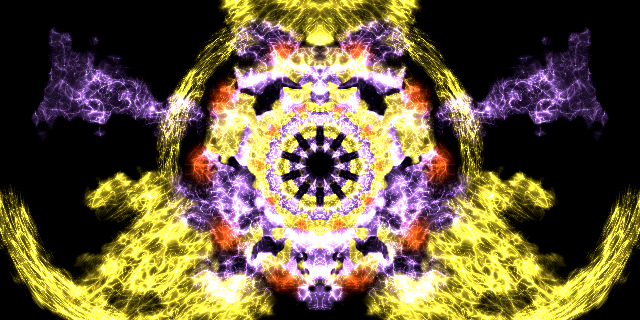
Give the GLSL for this background, as a Shadertoy shader.

```glsl
#define HUB vec2(0.0, -0.02)
#define SPOKES 10.0
#define DETAIL 15.0
#define WOBBLE 0.06
#define LINE_WIDTH 0.036
#define YELLOW vec3(1.0, 0.91, 0.27)
#define PURPLE vec3(0.56, 0.4, 0.72)
#define ORANGE vec3(1.0, 0.38, 0.12)

float hash(vec2 p) { return fract(sin(dot(p, vec2(127.1, 311.7))) * 43758.5453); }

float noise(vec2 p) {
    vec2 i = floor(p), f = fract(p), e = vec2(0.0, 1.0);
    f = f * f * (3.0 - 2.0 * f);
    return mix(mix(hash(i), hash(i + e.yx), f.x),
               mix(hash(i + e.xy), hash(i + e.yy), f.x), f.y);
}

// Glowing threads along the mid level of warped noise
float wisps(vec2 p) {
    float sum = 0.0, amp = 0.55;
    for (int i = 0; i < 5; i++) {
        vec2 warp = vec2(noise(p + 3.1), noise(p + 17.7));
        float level = abs(noise(p + 1.8 * warp) - 0.5);
        sum += amp * LINE_WIDTH / (LINE_WIDTH + level);
        p = mat2(1.2, 1.0, -1.0, 1.2) * p + 5.3;
        amp *= 0.85;
    }
    return sum;
}

float blob(vec2 p, vec2 center, vec2 size) {
    return 1.0 - smoothstep(0.5, 1.0, length((p - center) / size));
}

float band(float x, float lo, float hi, float soft) {
    return smoothstep(lo - soft, lo + soft, x) * (1.0 - smoothstep(hi - soft, hi + soft, x));
}

float bell(float x, float width) { return exp(-x * x / (width * width)); }

void mainImage(out vec4 fragColor, in vec2 fragCoord) {
    vec2 p = (fragCoord - 0.5 * iResolution.xy) / iResolution.y;
    p.x = abs(p.x);
    vec2 wobble = vec2(noise(p * 16.0), noise(p * 16.0 + 40.0)) - 0.5;
    wobble += 0.7 * (vec2(noise(p * 37.0), noise(p * 37.0 + 70.0)) - 0.5);
    vec2 w = p + WOBBLE * wobble;

    // Polar and folded coordinates about the hub
    vec2 d = p - HUB;
    float r = length(d), angle = atan(d.x, d.y);
    float sector = 6.28318 / SPOKES;
    float fold = abs(mod(angle + 0.5 * sector, sector) - 0.5 * sector);
    vec2 k = r * vec2(sin(fold), cos(fold));
    float rw = r + 0.25 * WOBBLE * wobble.x;
    float outer = smoothstep(0.14, 0.26, r);

    float free = wisps(p * DETAIL);
    float threads = mix(wisps(k * DETAIL * 2.2), free, outer);
    vec3 col = vec3(0.0);

    // Fan-shaped wings
    vec2 axis = vec2(0.97, 0.243), e = w - vec2(0.46, 0.15);
    float along = dot(e, axis), across = abs(dot(e, vec2(-axis.y, axis.x)));
    float wing = band(along, 0.0, 0.41, 0.02)
               * (1.0 - smoothstep(-0.015, 0.015, across - 0.025 - 0.34 * along));
    float wingCore = blob(w, vec2(0.65, 0.2), vec2(0.13, 0.11));
    col += PURPLE * wing * (0.17 + free * free * (0.9 + 1.2 * wingCore));

    // Purple veils around the disc
    float side = blob(w, vec2(0.32, -0.14), vec2(0.18, 0.14));
    float veil = max(side, blob(w, vec2(0.17, 0.37), vec2(0.13, 0.08)));
    veil = max(veil, blob(w, vec2(0.45, 0.14), vec2(0.11, 0.09)));
    veil = max(veil, blob(w, vec2(0.27, -0.36), vec2(0.15, 0.12)));
    veil = max(veil, blob(w, vec2(0.0, -0.42), vec2(0.1, 0.06)));
    col += PURPLE * veil * (0.06 + 1.7 * free * free);

    // Yellow masses in the lower corners and at the top, drawn as slanted silk
    vec2 slant = vec2(0.78, -0.62);
    float silk = wisps(vec2(dot(p, slant) * 8.0, dot(p, slant.yx * vec2(-1.0, 1.0)) * 17.0));
    float mass = blob(w, vec2(0.63, -0.12), vec2(0.12, 0.085));
    mass = max(mass, blob(w, vec2(0.51, -0.14), vec2(0.1, 0.15)));
    mass = max(mass, blob(w, vec2(0.5, -0.28), vec2(0.2, 0.16)));
    mass = max(mass, blob(w, vec2(0.57, -0.43), vec2(0.25, 0.17)));
    mass = max(mass, 0.8 * blob(w, vec2(0.32, -0.46), vec2(0.2, 0.12)));
    mass = max(mass, blob(w, vec2(0.15, 0.48), vec2(0.19, 0.1)));
    mass = max(mass, blob(w, vec2(0.0, 0.45), vec2(0.08, 0.11)));
    mass *= 0.3 + 0.7 * smoothstep(0.2, 0.45, noise(p * 11.0 + 2.0));
    col += mass * (YELLOW * max(2.5 * silk - 0.2, 0.15) + 0.6 * smoothstep(0.75, 1.3, silk));

    // Sweeping yellow strands: outer corners, then the upper arc
    vec2 c = p - vec2(0.45, 0.0);
    float reach = length(c);
    float sweep = band(reach + 0.5 * WOBBLE * wobble.y, 0.5, 0.6, 0.03)
                * (1.0 - smoothstep(-0.2, -0.05, p.y)) * smoothstep(0.55, 0.7, p.x);
    float strand = wisps(vec2(reach * 36.0, atan(c.y, c.x) * 3.0));
    col += YELLOW * sweep * strand * (0.5 + 1.9 * strand);
    float arc = band(r + 0.4 * WOBBLE * wobble.y, 0.44, 0.51, 0.02) * band(angle, 0.52, 1.65, 0.1);
    strand = wisps(vec2(r * 42.0, angle * 4.0));
    col += YELLOW * arc * strand * (0.2 + 1.7 * strand);

    // Disc: broken white rings with yellow and dark cells
    float disc = 1.0 - smoothstep(0.33, 0.4, r + WOBBLE * wobble.x);
    float rings = 0.0;
    for (float n = 0.0; n < 4.0; n++)
        rings += bell(rw - 0.052 - 0.078 * n - 0.005 * n * n, 0.009 + 0.007 * n);
    float cells = smoothstep(0.3, 0.55, mix(noise(k * 42.0 + 4.0), noise(w * 24.0 + 4.0), outer));
    cells *= 1.0 - 0.7 * blob(w, vec2(0.1, 0.23), vec2(0.07, 0.06));
    float light = disc * (1.0 - 0.7 * side) * (0.12 + 0.88 * cells)
                * (0.2 + 1.5 * threads * threads + rings * (0.3 + 1.3 * threads));
    float region = max(blob(w, vec2(0.24, 0.14), vec2(0.16, 0.19)), blob(w, vec2(0.05, -0.27), vec2(0.18, 0.14)));
    float grain = mix(noise(k * 38.0 + 9.0), noise(w * 21.0 + 9.0), outer);
    float gold = disc * (1.0 - side) * smoothstep(0.5, 0.62, grain + 0.12 * region) * smoothstep(0.05, 0.09, r);
    vec3 goldLight = YELLOW * (0.2 + 1.7 * threads) + 0.5 * smoothstep(0.6, 1.1, threads);
    col += mix(PURPLE * 2.1 * light, goldLight, 0.85 * gold);

    // Orange flames on the sector edges, in two sizes
    float edge = r * (0.5 * sector - fold) + 0.3 * WOBBLE * wobble.y;
    float flame = bell(rw - 0.37, 0.033) * bell(edge, 0.048)
                + bell(rw - 0.185, 0.016) * bell(edge, 0.02);
    col = mix(col, ORANGE * (0.15 + 2.0 * threads), 0.85 * min(flame, 1.0));

    // Dark hub and black level
    col *= smoothstep(0.024, 0.04, rw);
    fragColor = vec4(clamp(1.15 * (col - 0.06), 0.0, 1.0), 1.0);
}
```
